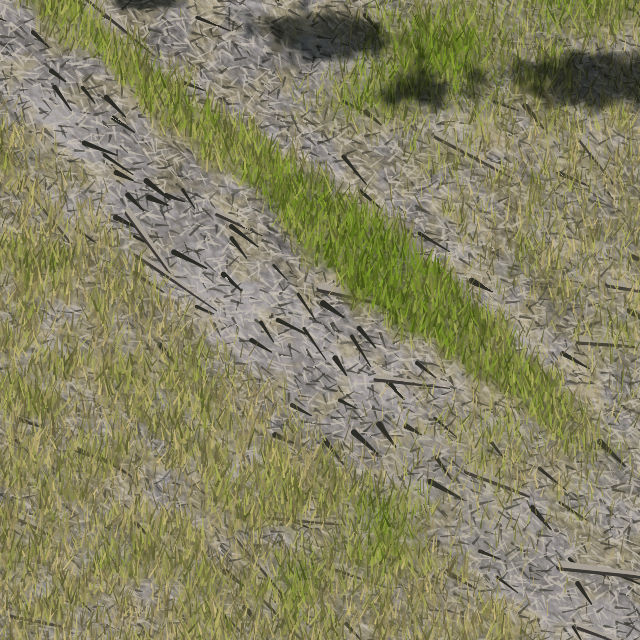
Reproduce this texture procedurally as a WebGL 2 fragment shader.

```glsl
#version 300 es
precision highp float;
uniform vec2 u_resolution;
out vec4 fragColor;

const float TRACK_ANGLE = -0.68;
const float SOFTNESS = 0.0009;

struct Stroke { float cover; float tone; float pick; vec2 root; };

vec3 hash3(vec2 cell, float seed) {
  vec3 h = fract(vec3(cell.xyx + seed * 17.3) * vec3(0.1031, 0.1030, 0.0973));
  h += dot(h, h.yxz + 33.33);
  return fract((h.xxy + h.yxx) * h.zyx);
}
mat2 rotation(float a) { return mat2(cos(a), sin(a), -sin(a), cos(a)); }
float bump(float x) { return exp(-x * x); }
float blob(vec2 p, vec2 centre, vec2 radius) { return bump(length((p - centre) / radius)); }

float cornerSlope(vec2 cell, vec2 offset) {
  float angle = 6.2832 * hash3(cell, 3.0).x;
  return dot(vec2(cos(angle), sin(angle)), offset);
}
float gradientNoise(vec2 p) {
  vec2 i = floor(p), f = fract(p), e = vec2(1.0, 0.0);
  vec2 u = f * f * (3.0 - 2.0 * f);
  return mix(mix(cornerSlope(i, f), cornerSlope(i + e, f - e), u.x),
    mix(cornerSlope(i + e.yx, f - e.yx), cornerSlope(i + e.xx, f - e.xx), u.x), u.y);
}
float fbm(vec2 p) {
  float sum = 0.0, gain = 1.0;
  for (int i = 0; i < 3; i++, gain *= 0.55) {
    sum += gain * gradientNoise(p);
    p = rotation(0.6) * p * 2.03 + 7.1;
  }
  return sum;
}

// Strongest of many jittered, tapering strokes lying along one main angle
Stroke scatter(vec2 p, vec2 cell, float angle, float spread, float width, float seed) {
  mat2 turn = rotation(angle);
  vec2 q = p * turn;
  Stroke best = Stroke(0.0, 0.0, 1.0, p);
  for (int n = 0; n < 9; n++) {
    vec2 id = floor(q / cell) + vec2(n % 3 - 1, n / 3 - 1);
    vec3 h = hash3(id, seed), k = hash3(id, seed + 5.7);
    vec2 centre = (id + h.xy) * cell;
    vec2 local = rotation((h.z - 0.5) * spread) * (q - centre);
    float reach = cell.x * mix(0.22, 0.5, k.x);
    float thick = width * (0.75 - 0.4 * clamp(local.x / reach, -1.0, 1.0)) * (0.6 + 0.8 * k.z);
    float d = length(vec2(max(abs(local.x) - reach, 0.0), local.y)) - thick;
    float cover = 1.0 - smoothstep(-SOFTNESS, SOFTNESS, d);
    if (cover > best.cover) best = Stroke(cover, k.y, k.z, turn * (centre - vec2(reach, 0.0)));
  }
  return best;
}

// Signed heights above the worn track and the green strip
float trackOffset(vec2 p) { return p.y - 0.93 + 0.98 * p.x + 0.05 * bump((p.x - 0.35) / 0.16); }
float stripOffset(vec2 p) { return (p.y - 1.06 + 0.81 * p.x) / 1.29; }

// x: density, y: greenness
vec2 grassCover(vec2 p) {
  float patches = fbm(p * 11.0), tufts = gradientNoise(p * 34.0);
  float swell = blob(p, vec2(0.6, 0.58), vec2(0.2)), wide = 0.034 + 0.034 * swell;
  float strip = 1.0 - smoothstep(wide - 0.02, wide + 0.022, abs(stripOffset(p)) + 0.035 * patches);
  strip *= 1.0 - smoothstep(0.85, 1.0, p.x);
  float meadow = smoothstep(-0.05, -0.16, trackOffset(p) + 0.05 * patches);
  float clump = blob(p, vec2(0.69, 0.92), vec2(0.11, 0.085))
    + 0.8 * blob(p, vec2(0.93, 1.0), vec2(0.13, 0.07)) + 0.6 * blob(p, vec2(0.57, 0.84), vec2(0.08, 0.04));
  float islands = blob(p, vec2(0.6, 0.19), vec2(0.075, 0.06)) + blob(p, vec2(0.47, 0.1), vec2(0.06, 0.05));
  float dry = 0.35 * smoothstep(0.04, 0.2, stripOffset(p)) * smoothstep(0.5, 0.8, p.x)
    + 0.3 * blob(p, vec2(0.8, 0.28), vec2(0.16, 0.12));
  float sparse = max(meadow * 0.55, dry) * (1.0 + 1.1 * patches + 1.3 * tufts);
  float lush = strip * (0.9 + 0.5 * tufts) + clump + islands * (0.8 + 0.5 * tufts);
  float green = 0.17 + strip * (0.4 + 0.35 * swell) + 0.75 * clump + 0.5 * islands + 0.35 * patches;
  return clamp(vec2(max(sparse, lush), green), 0.0, 1.0);
}

vec3 soil(vec2 p) {
  vec2 q = p * rotation(TRACK_ANGLE);
  float worn = bump(trackOffset(p) / 0.07);
  float level = 0.58 + 0.14 * worn + 0.5 * fbm(q * vec2(7.0, 14.0));
  level += fbm(q * vec2(75.0, 130.0)) * (0.65 - 0.3 * worn);
  vec3 grey = mix(vec3(0.37, 0.36, 0.35), vec3(0.68, 0.66, 0.66), clamp(level, 0.0, 1.0));
  float straw = smoothstep(0.0, 0.5, 0.25 + fbm(p * 17.0) - 0.35 * worn);
  return grey * mix(vec3(1.0), vec3(1.05, 1.02, 0.87), straw);
}

// Flakes, cracks beside the track, and sticks with their shadows
vec3 addLitter(vec3 colour, vec2 p) {
  for (float i = 0.0; i < 4.0; i++) {
    Stroke s = scatter(p, vec2(0.024, 0.014), TRACK_ANGLE + 0.5 * (i - 1.0), 1.3, 0.0018, i + 20.0);
    vec3 flake = mix(vec3(0.22, 0.22, 0.19), vec3(0.78, 0.75, 0.70), smoothstep(0.15, 0.5, s.tone));
    colour = mix(colour, flake, s.cover * 0.7 * step(s.pick, 0.75));
  }
  Stroke crack = scatter(p, vec2(0.06, 0.03), TRACK_ANGLE, 0.7, 0.0032, 31.0);
  float beside = bump((trackOffset(crack.root) - 0.04) / 0.09);
  colour = mix(colour, vec3(0.17, 0.17, 0.15), crack.cover * step(crack.tone, 0.15 + 0.45 * beside));
  for (float lift = 1.0; lift >= 0.0; lift--) {
    Stroke stick = scatter(p + lift * vec2(0.001, 0.005), vec2(0.17, 0.09), -0.53, 0.9, 0.0034, 44.0);
    colour = mix(colour, vec3(0.66, 0.63, 0.59) * (1.0 - 0.65 * lift), stick.cover * step(stick.tone, 0.3));
  }
  return colour;
}

vec3 addGrass(vec3 colour, vec2 p) {
  vec2 bed = grassCover(p);
  vec3 thatch = mix(vec3(0.55, 0.51, 0.34), vec3(0.33, 0.39, 0.12), bed.y);
  colour = mix(colour, thatch * (1.0 + 0.6 * gradientNoise(p * vec2(150.0, 70.0))), 0.75 * bed.x);
  for (float i = 0.0; i < 10.0; i++) {
    Stroke blade = scatter(p, vec2(0.031, 0.011), 1.5 + 0.25 * sin(i * 2.4), 0.9, 0.0016, i + 60.0);
    vec2 grass = grassCover(blade.root);
    float hue = clamp(grass.y + 0.7 * (blade.tone - 0.5), 0.0, 1.0);
    vec3 tint = mix(vec3(0.69, 0.63, 0.42), vec3(0.42, 0.53, 0.13), hue);
    tint *= mix(0.55, 1.2, fract(blade.tone * 7.3));
    colour = mix(colour, tint, 0.85 * blade.cover * step(blade.pick, grass.x));
  }
  return colour;
}

float shade(vec2 p) {
  float pools = blob(p, vec2(0.96, 0.88), vec2(0.16, 0.05)) + blob(p, vec2(0.5, 0.945), vec2(0.12, 0.045))
    + 0.8 * blob(p, vec2(0.66, 0.86), vec2(0.07, 0.04)) + blob(p, vec2(0.23, 1.0), vec2(0.06, 0.02));
  return smoothstep(0.25, 0.75, pools + 0.4 * fbm(p * 22.0));
}

void main() {
  vec2 p = gl_FragCoord.xy / u_resolution;
  vec3 colour = addGrass(addLitter(soil(p), p), p);
  fragColor = vec4(colour * mix(vec3(1.0), vec3(0.36, 0.39, 0.4), shade(p)), 1.0);
}
```
